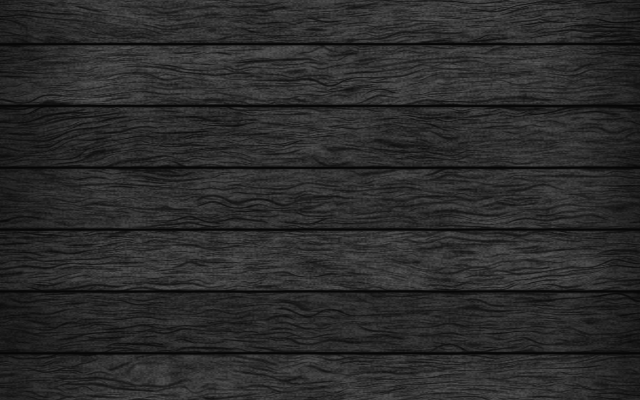
Give the GLSL for this texture, as a Shadertoy shader.

```glsl
const float PITCH = 0.1546;        // plank height, canvas heights
const float FIRST_SEAM = 0.1167;   // height of the lowest seam
const float SEAM_HALF = 0.0022;
const float SEAM_WOBBLE = 0.0016;
const vec3 WOOD = vec3(0.212);
const vec3 SEAM_COLOR = vec3(0.025);
const float COARSE_LINES = 72.0;   // fissures per canvas height
const float FINE_LINES = 135.0;
const vec2 FIBER_SCALE = vec2(32.0, 230.0);
const vec2 SPECKLE_SCALE = vec2(210.0, 320.0);
const float FISSURE_DEPTH = 0.62;
const float EDGE_DARKNESS = 0.45;

// Per-plank brightness and grain waviness, bottom to top
const float PLANK_TONE[7] = float[7](1.03, 0.84, 1.09, 0.98, 0.97, 1.08, 1.04);
const float PLANK_WAVE[7] = float[7](0.080, 0.022, 0.060, 0.050, 0.065, 0.055, 0.100);

float hash(vec2 p) {
    uvec2 q = uvec2(ivec2(p)) * uvec2(1597u, 3812u);
    uint n = (q.x ^ (q.y + 7919u)) * 747796u;
    n = (n ^ (n >> 15u)) * 277803u;
    n = (n ^ (n >> 13u)) * 129749u;
    return float((n ^ (n >> 16u)) & 65535u) / 65535.0;
}

float noise(vec2 p) {
    vec2 cell = floor(p);
    vec2 f = p - cell;
    f = f * f * (3.0 - 2.0 * f);
    float low = mix(hash(cell), hash(cell + vec2(1.0, 0.0)), f.x);
    float high = mix(hash(cell + vec2(0.0, 1.0)), hash(cell + vec2(1.0)), f.x);
    return mix(low, high, f.y);
}

float fbm(vec2 p) {
    float sum = 0.0;
    float weight = 0.5;
    for (int i = 0; i < 4; i++) {
        sum += weight * noise(p);
        p = p * 2.03 + 17.3;
        weight *= 0.5;
    }
    return sum / 0.9375;
}

// Thin wavy cracks that taper out along their length
float fissures(vec2 p, vec2 offset, float lines, float dash, float half_width) {
    float bend = noise(p * vec2(dash * 1.3, lines * 0.45) + offset) - 0.5;
    float phase = p.y * lines + 1.5 * bend + 20.0;
    float index = floor(phase);
    float start = hash(vec2(index, offset.x)) * 40.0;
    float presence = noise(vec2(p.x * dash + start, index * 3.0 + offset.y));
    float taper = smoothstep(0.30, 0.75, presence);
    float center = 0.5 + 0.3 * (hash(vec2(index + 9.0, offset.y)) - 0.5);
    float d = abs(phase - index - center) - half_width * taper;
    float blur = 0.06 + 0.5 * lines / iResolution.y;
    return taper * (1.0 - smoothstep(-blur, blur, d));
}

// Relative brightness of the weathered grain of one plank
float grain(vec2 p, float seed, float wave) {
    vec2 offset = vec2(seed * 37.0 + 50.0, seed * 61.0 + 90.0);

    // Bend the fibers around slow swells and small ripples
    float swell = noise(p * vec2(2.6, 6.5) + offset) - 0.5;
    float ripple = noise(p * vec2(9.0, 22.0) + offset) - 0.5;
    vec2 bent = vec2(p.x, p.y + wave * swell + 0.012 * ripple);

    float fiber = noise(bent * FIBER_SCALE + offset);
    float strand = noise(bent * vec2(9.0, 90.0) + offset);
    float speckle = noise(p * SPECKLE_SCALE + offset);
    float patches = fbm(p * vec2(4.0, 9.0) + offset);
    float light = 1.0 + 0.46 * (fiber - 0.5) + 0.22 * (strand - 0.5)
                + 0.42 * (speckle - 0.5) + 0.45 * (patches - 0.5);

    // Fissures fade in and out over broad regions
    float region = 0.5 + 0.6 * noise(p * vec2(4.0, 14.0) + offset + 8.0);
    float coarse = fissures(bent, offset + 23.0, COARSE_LINES, 13.0, 0.17);
    float fine = fissures(bent, offset + 71.0, FINE_LINES, 22.0, 0.20);
    float cut = min(region * max(coarse, 0.75 * fine), 1.0);
    return light * (1.0 - FISSURE_DEPTH * cut);
}

void mainImage(out vec4 fragColor, in vec2 fragCoord) {
    vec2 p = fragCoord / iResolution.y;
    float width = iResolution.x / iResolution.y;
    float pixel = 1.0 / iResolution.y;

    // Plank lookup with slightly uneven seams
    float wobble = SEAM_WOBBLE * (fbm(vec2(p.x * 9.0, p.y * 3.0) + 40.0) - 0.5);
    float row = (p.y + wobble - FIRST_SEAM) / PITCH;
    int plank = clamp(int(floor(row)) + 1, 0, 6);
    float seam_distance = abs(row - floor(row + 0.5)) * PITCH;

    vec3 color = WOOD * PLANK_TONE[plank] * grain(p, float(plank), PLANK_WAVE[plank]);

    // Uneven darkening toward the left and right ends
    float smudge = fbm(vec2(p.x * 3.0, p.y * 5.0) + 130.0) - 0.5;
    float side = min(p.x, 1.25 * (width - p.x)) + 0.18 * smudge;
    color *= 1.0 - EDGE_DARKNESS * (1.0 - smoothstep(-0.05, 0.30, side));

    // Rounded plank edges and the gap between planks
    color *= mix(0.75, 1.0, smoothstep(SEAM_HALF, SEAM_HALF + 0.006, seam_distance));
    float gap = 1.0 - smoothstep(SEAM_HALF - 0.5 * pixel, SEAM_HALF + pixel, seam_distance);
    color = mix(color, SEAM_COLOR, gap);

    fragColor = vec4(clamp(color, 0.0, 1.0), 1.0);
}
```
